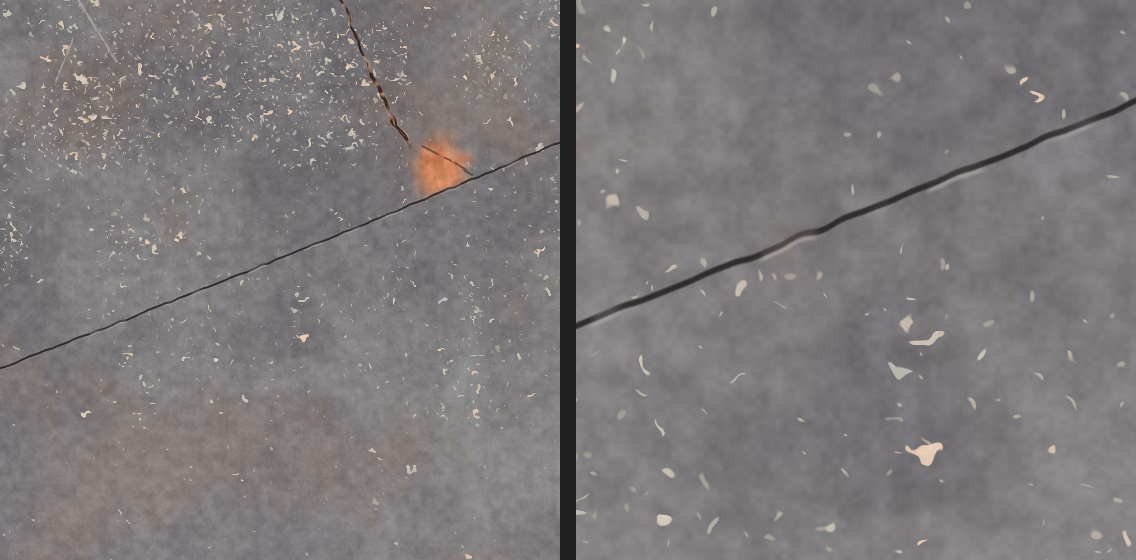
Left, the full canvas; right, a detail of the centre.
A three.js fragment shader for this texture:

```glsl
// Weathered grey painted metal with chipped flakes, a long seam, a ragged crack and a rust spot.
varying vec2 vUv;

float hash(vec2 p) {
  return fract(sin(dot(p, vec2(127.1, 311.7))) * 43758.5453);
}

float noise(vec2 p) {
  vec2 i = floor(p), f = fract(p);
  f = f * f * (3.0 - 2.0 * f);
  return mix(mix(hash(i), hash(i + vec2(1.0, 0.0)), f.x),
             mix(hash(i + vec2(0.0, 1.0)), hash(i + 1.0), f.x), f.y);
}

float fbm(vec2 p) {
  float sum = 0.0, amp = 0.5;
  for (int i = 0; i < 5; i++) {
    sum += amp * noise(p);
    p = mat2(1.6, 1.2, -1.2, 1.6) * p + 7.3;
    amp *= 0.5;
  }
  return sum;
}

float blob(vec2 p, vec2 center, vec2 size) {
  vec2 d = (p - center) / size;
  return exp(-dot(d, d));
}

float segment(vec2 p, vec2 a, vec2 b) {
  vec2 ab = b - a;
  return length(p - a - ab * clamp(dot(p - a, ab) / dot(ab, ab), 0.0, 1.0));
}

// Height above the slanted seam
float seamHeight(vec2 p) {
  return p.y - 0.342 - 0.404 * p.x + 0.02 * p.x * (1.0 - p.x);
}

// Chance of chipped paint: clustered at the top, sparse under the seam
float chipDensity(vec2 p) {
  float h = seamHeight(p);
  float d = 0.16 * smoothstep(-0.6, -0.05, h) + 0.5 * smoothstep(0.06, 0.2, h);
  d += 0.35 * blob(p, vec2(0.15, 0.66), vec2(0.16, 0.12));
  d += 0.5 * blob(p, vec2(0.5, 0.91), vec2(0.1, 0.09));
  d += 0.4 * blob(p, vec2(0.83, 0.95), vec2(0.13, 0.08));
  d += 0.4 * blob(p, vec2(0.83, 0.34), vec2(0.05, 0.1));
  d -= 0.3 * blob(p, vec2(0.4, 0.66), vec2(0.1, 0.12));
  return d * smoothstep(0.2, 0.68, noise(p * 9.0 + 3.0)) + 0.02;
}

// Scattered ragged flakes; returns coverage and a random tint
vec2 flakes(vec2 p, float cells, float radius, float seed) {
  vec2 warp = vec2(noise(p * 120.0 + seed), noise(p * 120.0 + seed + 40.0)) - 0.5;
  vec2 q = (p + warp * radius * 2.4) * cells, base = floor(q);
  vec2 result = vec2(0.0);
  for (int y = -1; y <= 1; y++) {
    for (int x = -1; x <= 1; x++) {
      vec2 id = base + vec2(float(x), float(y));
      vec2 center = id + vec2(hash(id + seed), hash(id + seed + 17.0));
      float present = step(hash(id + seed + 31.0), chipDensity(center / cells));
      float a = 2.4 * hash(id + seed + 53.0) - 0.5;
      vec2 d = mat2(cos(a), -sin(a), sin(a), cos(a)) * (q - center) / cells;
      d.x *= 1.2 + 1.3 * hash(id + seed + 71.0);
      float size = radius * mix(0.35, 1.15, pow(hash(id + seed + 89.0), 2.0));
      float cover = present * (1.0 - smoothstep(-0.001, 0.0013, length(d) - size));
      if (cover > result.x) result = vec2(cover, hash(id + seed + 97.0));
    }
  }
  return result;
}

void main() {
  vec2 p = vUv;
  float h = seamHeight(p);
  float grain = fbm(p * 70.0);

  // Mottled cool grey and brownish paint
  vec3 color = mix(vec3(0.455, 0.442, 0.455), vec3(0.525, 0.515, 0.52), smoothstep(0.3, 0.68, fbm(p * 6.0)));
  float brown = smoothstep(0.45, 0.7, fbm(p * 5.0 + 20.0) + 0.06 * smoothstep(0.5, 0.9, p.x));
  color = mix(color, vec3(0.51, 0.462, 0.442), brown * 0.75);
  color += 0.13 * (grain - 0.48) + 0.035 * (noise(p * 260.0) - 0.5);
  color += 0.03 * smoothstep(0.35, 0.0, p.y) - 0.015 * smoothstep(0.0, 0.2, h);

  // Pale vertical weathering and the scuffed strip beside the seam
  float streak = exp(-pow((p.x - 0.83 - 0.03 * (noise(p * 6.0) - 0.5)) / 0.035, 2.0));
  streak *= fbm(p * vec2(70.0, 14.0)) * (0.35 + blob(p, vec2(0.83, 0.34), vec2(0.2, 0.13)));
  float scuff = blob(p, vec2(0.66, 0.6), vec2(0.14, 0.05)) * smoothstep(0.01, -0.01, h);
  color = mix(color, vec3(0.64, 0.65, 0.65), 0.6 * streak + 0.35 * scuff * grain);

  // Fine specks, then larger chips
  vec2 fine = flakes(p, 85.0, 0.0035, 5.0);
  vec2 large = flakes(p, 34.0, 0.0075, 211.0);
  color = mix(color, mix(vec3(0.65, 0.62, 0.58), vec3(0.87, 0.82, 0.75), fine.y), fine.x * 0.8);
  vec3 cream = mix(vec3(0.78, 0.77, 0.73), vec3(0.94, 0.81, 0.71), large.y);
  color = mix(color, cream - 0.2 * (grain - 0.4), large.x * 0.92);

  // Thin scratches at the upper left
  float scratch = min(segment(p, vec2(0.14, 1.0), vec2(0.208, 0.89)), segment(p, vec2(0.13, 0.93), vec2(0.1, 0.855)));
  scratch = 1.0 - smoothstep(0.0006, 0.0028, scratch + 0.003 * (noise(p * 130.0) - 0.4));
  color = mix(color, vec3(0.72, 0.7, 0.68), 0.65 * scratch);

  // Rust spot, cut off below by the seam
  float rust = length((p - vec2(0.785, 0.698)) * vec2(1.0, 0.85)) + 0.035 * (fbm(p * 35.0) - 0.48);
  float halo = smoothstep(0.068, 0.022, rust) * smoothstep(-0.008, 0.006, h);
  color = mix(color, vec3(0.82, 0.51, 0.35) + 0.3 * (grain - 0.45), halo * 0.92);

  // Ragged crack running down into the rust
  float t = 1.0 - p.y;
  float wobble = 0.014 * (fbm(vec2(p.y * 45.0, 2.0)) - 0.48);
  float crack = abs(p.x - 0.612 - 0.33 * t - 0.46 * t * t - wobble);
  float branch = segment(p + wobble, vec2(0.755, 0.74), vec2(0.846, 0.69));
  float width = 0.001 + 0.011 * exp(-pow((t - 0.2) / 0.06, 2.0)) * noise(p * 60.0);
  float reach = smoothstep(0.27, 0.255, t);
  color = mix(color, vec3(0.62, 0.47, 0.39) + 0.6 * (grain - 0.45), 0.8 * reach * smoothstep(width + 0.003, width, crack));
  float gap = reach * smoothstep(0.003, 0.0008, abs(crack - 0.45 * width));
  gap = max(gap, 0.6 * smoothstep(0.003, 0.0005, branch));
  color = mix(color, vec3(0.2, 0.15, 0.13), gap * smoothstep(0.2, 0.55, noise(p * 95.0)));

  // Dark seam with a worn bright edge
  float jitter = h + 0.003 * (noise(vec2(p.x * 75.0, 4.0)) - 0.5);
  float wear = smoothstep(0.4, 0.8, noise(vec2(p.x * 60.0, 9.0)));
  color = mix(color, vec3(0.72, 0.69, 0.67), 0.55 * wear * smoothstep(0.003, 0.0005, abs(jitter + 0.003)));
  float seam = smoothstep(0.003, 0.0008, abs(jitter));
  color = mix(color, vec3(0.17, 0.15, 0.15), seam * (0.92 - 0.5 * wear * noise(p * 40.0)));

  gl_FragColor = vec4(color, 1.0);
}
```
